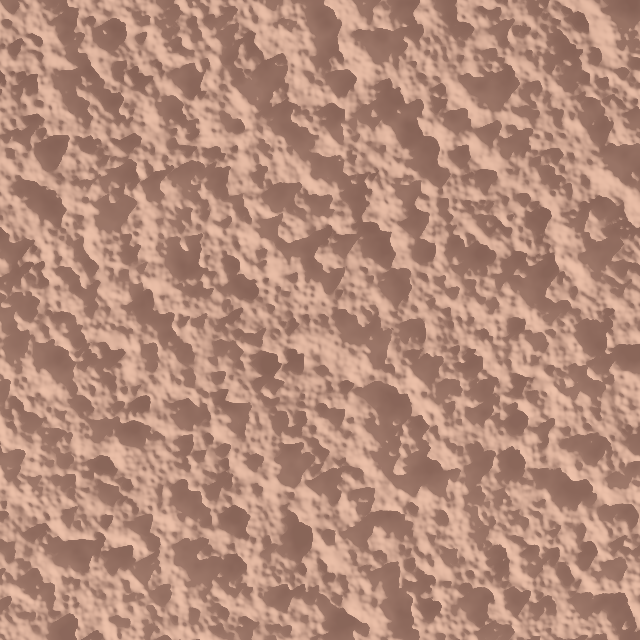
This texture is drawn by a Shadertoy shader. Its source:

```glsl
// Rough pinkish stucco wall under raking light from the lower left.

vec3 hash3(vec2 p) {
    vec3 q = fract(p.xyx * vec3(0.1031, 0.1030, 0.0973));
    q += dot(q, q.yxz + 33.33);
    return fract((q.xxy + q.yzz) * q.zyx);
}

// Cellular relief: each cell holds one jittered bump or pit.
float bumps(vec2 p) {
    vec2 cell = floor(p);
    float sum = 0.0;
    for (int y = -1; y <= 1; y++) {
        for (int x = -1; x <= 1; x++) {
            vec2 id = cell + vec2(x, y);
            vec3 rnd = hash3(id);
            vec2 d = p - id - rnd.xy;
            float k = max(1.0 - dot(d, d), 0.0);
            sum += (2.0 * rnd.z - 1.0) * k * k * k;
        }
    }
    return sum;
}

// Plaster height: lumps, crumbs and grit, each layer turned a little.
float plaster(vec2 p) {
    mat2 turn = mat2(0.8, 0.6, -0.6, 0.8);
    float h = bumps(p * 26.0 + 40.0);
    p = turn * p;
    h += 0.45 * bumps(p * 54.0 + 170.0);
    p = turn * p;
    return h + 0.16 * bumps(p * 115.0 + 310.0);
}

void mainImage(out vec4 fragColor, in vec2 fragCoord) {
    vec2 uv = fragCoord / iResolution.y;
    vec2 toLight = normalize(vec2(-0.75, -0.66));
    float lightSlope = 19.0;
    float height = plaster(uv);

    // Cast shadow: walk towards the light and keep the highest blocker.
    float blocked = -1.0;
    for (int i = 1; i <= 16; i++) {
        float t = 0.06 * pow(float(i) / 16.0, 1.5);
        blocked = max(blocked, plaster(uv + toLight * t) - height - lightSlope * t);
    }
    float shadow = smoothstep(0.0, 0.06, blocked);

    // Facets turned to the light brighten and saturate.
    float facing = (height - plaster(uv + toLight * 0.0018)) / 0.0018;
    float exposure = max(1.0 + facing / lightSlope, 0.0);
    float lit = 0.25 + 0.75 * (1.0 - exp(-0.55 * exposure));
    float ambient = 0.18 + 0.1 * clamp(height, -1.0, 0.7);
    float tone = mix(lit, ambient, shadow);

    // Slow drift of brightness over the wall.
    tone += 0.04 * (0.5 - uv.y) + 0.012 * sin(uv.x * 7.0 + 2.0 * sin(uv.y * 5.0));

    vec3 shade = vec3(0.50, 0.363, 0.318);
    vec3 sunlit = vec3(0.93, 0.757, 0.664);
    fragColor = vec4(mix(shade, sunlit, clamp(tone, 0.0, 1.0)), 1.0);
}
```
